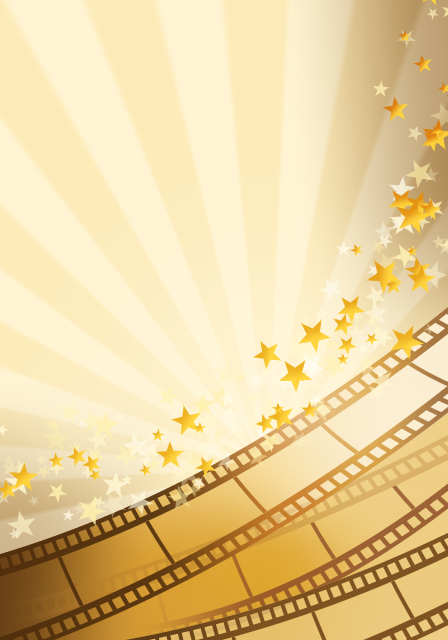
Write a Shadertoy shader that draws this background.

```glsl
#define RAY_CENTER vec2(0.417, 0.27)
#define RAY_PERIOD 0.279
#define PALE_STARS 150
#define GOLD_STARS 46
#define BAND 0.033
#define HOLE_STEP 0.0185
#define CREAM vec3(0.99, 0.92, 0.72)
#define IVORY vec3(1.0, 0.965, 0.86)
#define TAN vec3(0.62, 0.47, 0.27)
#define AMBER vec3(0.84, 0.60, 0.17)
#define UMBER vec3(0.31, 0.18, 0.05)

float hash(float n) { return fract(sin(n * 12.9898) * 43758.547); }

float cover(float d) { return clamp(0.5 - d * iResolution.y, 0.0, 1.0); }

float glow(vec2 p, vec2 center, vec2 size) {
    vec2 q = (p - center) / size;
    return exp(-dot(q, q));
}

// Parabola with coefficients k, and its slope
float curve(vec3 k, float x) { return k.x + x * (k.y + x * k.z); }
float slopeAt(vec3 k, float x) { return k.y + 2.0 * k.z * x; }

float box(vec2 p, vec2 halfSize) {
    vec2 q = abs(p) - halfSize;
    return length(max(q, 0.0)) + min(max(q.x, q.y), 0.0);
}

// Five-pointed star with its tip upwards
float star(vec2 p, float radius) {
    float sector = 1.2566371;
    float a = abs(mod(atan(p.x, p.y) + 0.5 * sector, sector) - 0.5 * sector);
    vec2 q = length(p) * vec2(cos(a), sin(a));
    vec2 inner = 0.41 * radius * vec2(cos(0.5 * sector), sin(0.5 * sector));
    return dot(q - vec2(radius, 0.0), normalize(vec2(inner.y, radius - inner.x)));
}

// Ink coverage of a perforated band; depth runs inwards from its outer edge
float perforated(float along, float depth) {
    float cell = mod(along, HOLE_STEP) - 0.5 * HOLE_STEP;
    float hole = box(vec2(cell, depth - 0.46 * BAND), vec2(0.0052, 0.0072)) - 0.001;
    return cover(abs(depth - 0.5 * BAND) - 0.5 * BAND) * (1.0 - cover(hole));
}

// x: upper band, y: lower band, z: frame dividers, w: whole strip
vec4 film(vec2 p, vec3 top, vec3 bottom, float spacing, float offset) {
    float yTop = curve(top, p.x), yBottom = curve(bottom, p.x);
    float slope = 0.5 * (slopeAt(top, p.x) + slopeAt(bottom, p.x));
    float tilt = inversesqrt(1.0 + slope * slope);
    float along = p.x + (p.y - 0.5 * (yTop + yBottom)) * slope;
    float fromTop = (yTop - p.y) * tilt, fromBottom = (p.y - yBottom) * tilt;
    float inside = cover(-min(fromTop, fromBottom));
    float divider = abs(mod(along - offset + 0.5 * spacing, spacing) - 0.5 * spacing);
    return vec4(perforated(along, fromTop), perforated(along, fromBottom),
                cover(divider - 0.0028) * cover(BAND - min(fromTop, fromBottom)), inside);
}

vec3 backdrop(vec2 p) {
    vec2 d = p - RAY_CENTER;
    float phase = (atan(-d.x, d.y) - 0.164) / RAY_PERIOD;
    float ray = smoothstep(-0.25, 0.25, cos(6.2831853 * phase));
    vec3 col = mix(CREAM, IVORY, ray * 0.75);
    col = mix(col, IVORY, 0.6 * glow(p, vec2(0.40, 0.42), vec2(0.24, 0.22)));
    // Shaded right side and lower left
    float shade = smoothstep(0.46, 0.76, p.x + 0.10 * (p.y - 0.6)) * smoothstep(0.36, 0.72, p.y);
    col = mix(col, TAN, shade * (0.88 - 0.18 * ray));
    float low = smoothstep(0.42, 0.14, p.y) * smoothstep(0.34, 0.0, p.x);
    return mix(col, TAN, low * (0.66 - 0.16 * ray));
}

vec3 filmStrips(vec3 col, vec2 p) {
    vec3 topA = vec3(0.134, 0.30, 0.36), bottomA = vec3(-0.03, 0.33, 0.315);
    vec3 topB = vec3(0.05, 0.26, 0.18), bottomB = vec3(-0.012, -0.1445, 0.65);
    vec3 topC = vec3(-0.0237, 0.063, 0.30), bottomC = vec3(-0.168, 0.063, 0.30);
    // Golden ground under the upper strip
    vec3 ground = mix(UMBER * 1.25, AMBER, smoothstep(-0.02, 0.25, p.x));
    ground = mix(ground, vec3(0.96, 0.84, 0.54), smoothstep(0.06, 0.30, p.y - 0.1 + 0.25 * p.x));
    ground = mix(ground, vec3(0.93, 0.80, 0.50), smoothstep(0.40, 0.62, p.x));
    ground = mix(ground, vec3(0.87, 0.64, 0.13), 0.8 * glow(p, vec2(0.41, 0.11), vec2(0.13, 0.075)));
    col = mix(col, ground, 0.94 * cover(p.y - curve(topA, p.x)));
    // Ink runs from umber through gold to brown
    vec3 ink = mix(UMBER, vec3(0.78, 0.47, 0.14), smoothstep(0.22, 0.46, p.x));
    ink = mix(ink, vec3(0.83, 0.58, 0.18), smoothstep(0.46, 0.56, p.x));
    ink = mix(ink, vec3(0.60, 0.40, 0.20), smoothstep(0.58, 0.70, p.x));
    vec4 b = film(p, topB, bottomB, 0.127, 0.505);
    float fade = smoothstep(0.20, 0.42, p.x);
    col = mix(col, vec3(0.70, 0.47, 0.17), 0.35 * b.x * smoothstep(0.0, 0.15, p.x));
    col = mix(col, vec3(0.56, 0.31, 0.15), fade * max(0.85 * b.y, 0.8 * b.z));
    vec4 c = film(p, topC, bottomC, 0.127, 0.375);
    col = mix(col, vec3(0.92, 0.79, 0.49), 0.75 * c.w);
    col = mix(col, mix(UMBER, vec3(0.45, 0.27, 0.09), fade), 0.9 * max(max(c.x, c.y), c.z));
    vec4 a = film(p, topA, bottomA, 0.14, 0.11);
    col = mix(col, vec3(0.99, 0.95, 0.87), 0.85 * a.w * smoothstep(0.34, 0.62, p.x));
    return mix(col, ink, 0.92 * max(max(a.x, a.y), a.z));
}

// Stars scattered along a sweeping arc
vec3 starTrail(vec3 col, vec2 p) {
    for (int i = 0; i < PALE_STARS + GOLD_STARS; i++) {
        float id = float(i) + 1.0;
        bool gold = i >= PALE_STARS;
        float t = gold ? (id - float(PALE_STARS) - hash(id)) / float(GOLD_STARS) : sqrt(hash(id));
        vec2 center = mix(mix(vec2(0.65, 1.0), vec2(0.78, 0.34), t),
                          mix(vec2(0.78, 0.34), vec2(0.02, 0.25), t), t);
        vec2 spread = vec2(hash(id + 211.0) + hash(id + 307.0), hash(id + 401.0) + hash(id + 503.0)) - 1.0;
        center += spread * (gold ? vec2(0.075, 0.07) : vec2(0.11, 0.105));
        float size = mix(0.009, gold ? 0.030 : 0.024, pow(hash(id + 601.0), 1.4));
        vec2 q = p - center;
        if (dot(q, q) > size * size * 1.2) continue;
        float turn = (hash(id + 701.0) - 0.5) * 1.2;
        q = mat2(cos(turn), sin(turn), -sin(turn), cos(turn)) * q;
        vec3 deep = mix(vec3(0.93, 0.69, 0.10), vec3(0.86, 0.47, 0.04), smoothstep(0.4, 0.9, center.y));
        vec3 paint = mix(deep, vec3(1.0, 0.83, 0.22), smoothstep(-0.6, 0.5, (q.x - q.y) / size));
        if (!gold) paint = mix(vec3(1.0, 0.94, 0.66), vec3(1.0, 0.99, 0.95), hash(id + 809.0));
        float alpha = gold ? 0.96 : mix(0.3, 0.9, hash(id + 907.0));
        col = mix(col, paint, alpha * cover(star(q, size)));
    }
    return col;
}

void mainImage(out vec4 fragColor, in vec2 fragCoord) {
    vec2 p = fragCoord / iResolution.y;
    vec3 col = filmStrips(backdrop(p), p);
    // Soft light where the trail meets the film
    col = mix(col, IVORY, 0.45 * glow(p, vec2(0.48, 0.36), vec2(0.14, 0.08)));
    col = mix(col, IVORY, 0.40 * glow(p, vec2(0.13, 0.33), vec2(0.10, 0.07)));
    col = starTrail(col, p);
    fragColor = vec4(clamp(col, 0.0, 1.0), 1.0);
}
```
